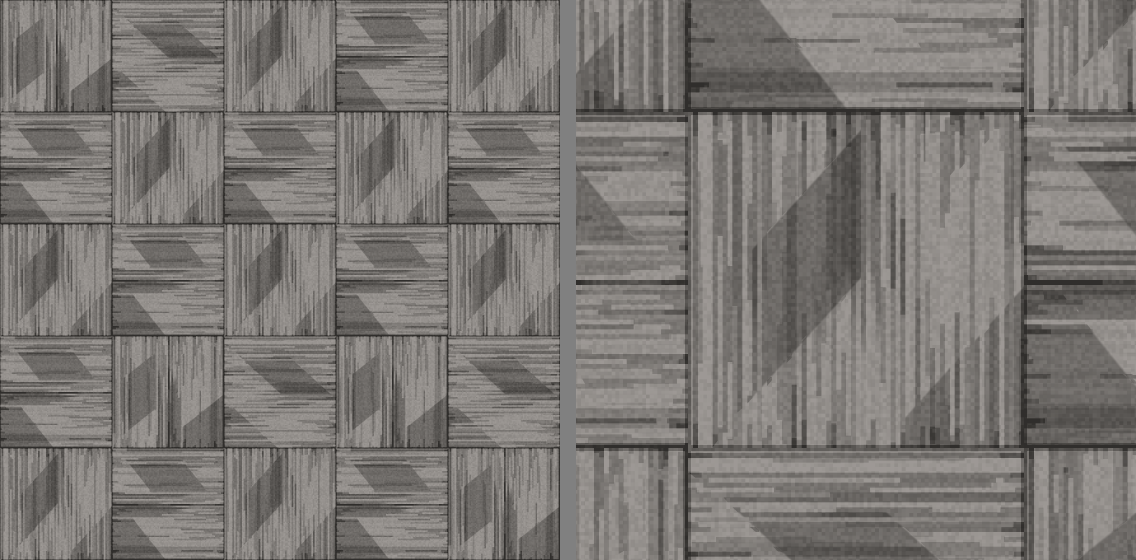
Left, the full canvas; right, a detail of the centre.
Reproduce this pattern procedurally as a Shadertoy shader.

```glsl
const float TILES = 5.0;         // tiles across and down
const float YARNS = 68.0;        // yarn rows in one tile
const float SEGMENTS = 3.5;      // dashes along one yarn
const float GRAIN = 440.0;       // pile tufts across the canvas
const float GRAIN_DEPTH = 0.16;
const float SEAM_WIDTH = 0.009;  // in tile units
const float SEAM_TONE = 0.38;
const float BLOCK_TONE = 0.36;   // slanted blocks
const float DASH_TONE = 0.36;
const int SAMPLES = 3;           // antialiasing grid side
const vec3 LIGHT = vec3(0.615, 0.598, 0.583);
const vec3 DARK = vec3(0.190, 0.182, 0.172);

float hash(vec2 p) {
    vec3 q = fract(vec3(p.xyx) * 0.1031);
    q += dot(q, q.yzx + 33.33);
    return fract((q.x + q.y) * q.z);
}

float noise1(float x, float seed) {
    float i = floor(x);
    float f = fract(x);
    return mix(hash(vec2(i, seed)), hash(vec2(i + 1.0, seed)), f * f * (3.0 - 2.0 * f));
}

// 1 between lo and hi, with soft ends
float band(float x, float lo, float hi, float soft) {
    return smoothstep(lo - soft, lo + soft, x) * (1.0 - smoothstep(hi - soft, hi + soft, x));
}

// Rows where the bold and the soft designs trade places
bool isSwapped(vec2 cell) {
    return (cell.y == 1.0 && cell.x > 0.0)
        || (cell.y == 4.0 && cell.x < 2.0)
        || (cell.y == 0.0 && cell.x == 4.0);
}

// Darkness of a tile; along follows the yarn, across counts yarns
float tileTone(float along, float across, bool bold) {
    float seed = bold ? 17.0 : 53.0;
    float row = floor(across * YARNS);
    float mid = (row + 0.5) / YARNS;
    float r1 = hash(vec2(row, seed));
    float r2 = hash(vec2(row, seed + 3.0));
    float r3 = hash(vec2(row, seed + 7.0));

    // Slanted layout
    float slope = bold ? 0.8 : 1.1;
    float diag = along - slope * across;
    float lo = bold ? 0.04 : -0.06;
    float hi = bold ? 0.54 : 0.38;
    float corner = bold ? -0.32 : -0.62;
    float clear = band(diag, corner, lo, 0.02);

    // Blocks with clean slants and ragged sides
    float side = bold ? band(mid, 0.11, 0.40, 0.04) : band(mid, 0.22, 0.50, 0.05);
    float block = band(diag, lo, hi, 0.006) * step(r1, side);
    float cornerSide = smoothstep(0.60, 0.70, mid) * (bold ? 1.0 : 0.65);
    block = max(block, (1.0 - smoothstep(corner - 0.006, corner + 0.006, diag)) * step(r2, cornerSide));

    // Broken dashes, gathered in clumps
    float clump = noise1(across * 11.0, seed + 11.0);
    float edgeAcross = min(across, 1.0 - across);
    float density = mix(0.15, 0.75, clump) * mix(1.0, 0.4, clear) * mix(1.0, 0.45, block);
    density = max(density, 0.6 * (1.0 - smoothstep(0.02, 0.08, edgeAcross)));
    float segment = floor(along * SEGMENTS + r1 * 7.0);
    float dashHash = hash(vec2(row + segment * 91.0, seed + 19.0));
    float dash = step(dashHash, density) * mix(0.35, 1.0, r3);

    // Deep streak with frayed ends
    float depth = bold ? exp(-pow((mid - 0.53) / 0.075, 2.0)) : exp(-pow((mid - 0.51) / 0.065, 2.0));
    float reach = bold ? 0.30 + 0.35 * r2 : 0.22 + 0.35 * r2;
    float extent = bold ? 1.0 - smoothstep(reach, reach + 0.12, along)
                        : smoothstep(reach, reach + 0.15, along);
    float streak = step(r3, depth * 1.1) * extent * (bold ? 0.48 : 0.32) * (0.6 + 0.4 * r1);

    // Long thin lines, frayed ticks at the ends
    float rib = step(0.86, r2) * 0.22;
    float edgeAlong = min(along, 1.0 - along);
    float tick = step(0.62, r3) * step(edgeAlong, 0.09 * r1) * 0.25;

    float tone = 0.03 + 0.08 * r1 + BLOCK_TONE * block;
    tone += DASH_TONE * dash * mix(1.0, 0.5, block);
    tone += streak + rib + tick;
    tone += SEAM_TONE * (1.0 - step(SEAM_WIDTH, min(edgeAlong, edgeAcross)));
    return tone;
}

vec3 carpet(vec2 uv) {
    vec2 cell = floor(uv * TILES);
    vec2 p = fract(uv * TILES);

    // Quarter turn on every other tile
    bool upright = mod(cell.x + cell.y, 2.0) < 0.5;
    vec2 yarn = upright ? p.yx : vec2(p.x, 1.0 - p.y);
    bool bold = upright == isSwapped(cell);

    float tone = tileTone(yarn.x, yarn.y, bold);
    tone += GRAIN_DEPTH * (hash(floor(uv * GRAIN)) - 0.5);
    return mix(LIGHT, DARK, clamp(tone, 0.0, 1.0));
}

void mainImage(out vec4 fragColor, in vec2 fragCoord) {
    vec3 sum = vec3(0.0);
    for (int j = 0; j < SAMPLES; j++) {
        for (int i = 0; i < SAMPLES; i++) {
            vec2 offset = (vec2(i, j) + 0.5) / float(SAMPLES) - 0.5;
            sum += carpet((fragCoord + offset) / iResolution.xy);
        }
    }
    fragColor = vec4(sum / float(SAMPLES * SAMPLES), 1.0);
}
```
